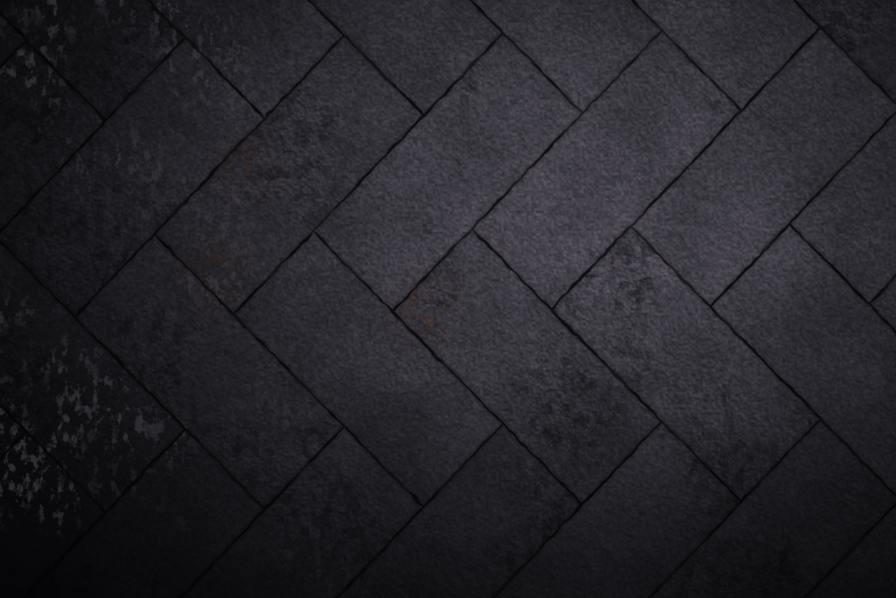
Give the GLSL for this texture, as a WebGL 2 fragment shader.

```glsl
#version 300 es
precision highp float;
// Dark stone pavers in a diagonal herringbone, worn and lit by a soft pool of light.

uniform vec2 u_resolution;
out vec4 fragColor;

// Layout, in units of the canvas height
const float HALF_STEP = 0.1328;             // half the horizontal repeat
const float ROW = 0.3176;                   // rise of one row of pavers
const vec2 ANCHOR = vec2(0.789, 0.549);     // one peak of the middle zigzag
const float STRETCH = 1.03;                 // vertical stretch of the pattern
const float TILT = 0.016;
const float JOINT = 0.0019;                 // half width of a joint
const float BEVEL = 0.009;

// Colours and light
const vec3 STONE = vec3(0.270, 0.259, 0.291);
const vec3 GAP = vec3(0.045, 0.043, 0.052);
const vec3 CHALK = vec3(0.33, 0.33, 0.36);
const vec3 RUST = vec3(0.33, 0.235, 0.19);
const vec3 FLOOR_TINT = vec3(0.008, 0.008, 0.014);
const vec2 LIGHT_POS = vec2(0.94, 0.66);
const vec2 LIGHT_SIZE = vec2(0.95, 0.70);
const float LIGHT_FALLOFF = 1.6;
const vec2 RELIEF_STEP = vec2(0.0014, 0.0026);
const float RELIEF_GAIN = 0.95;
const float GRIT = 0.42;
const vec2 RUST_SPOTS[3] = vec2[3](vec2(0.36, 0.54), vec2(0.713, 0.483), vec2(0.42, 0.72));

float hash(vec2 p) {
  vec3 q = fract(p.xyx * 0.1031);
  q += dot(q, q.yzx + 33.33);
  return fract((q.x + q.y) * q.z);
}

float noise(vec2 p) {
  vec2 i = floor(p), f = fract(p);
  f = f * f * (3.0 - 2.0 * f);
  return mix(mix(hash(i), hash(i + vec2(1, 0)), f.x),
             mix(hash(i + vec2(0, 1)), hash(i + vec2(1, 1)), f.x), f.y);
}

float fbm(vec2 p) {
  float sum = 0.0, amp = 0.5;
  for (int i = 0; i < 4; i++) {
    sum += amp * noise(p);
    p = mat2(1.6, 1.2, -1.2, 1.6) * p + 7.3;
    amp *= 0.5;
  }
  return sum / 0.9375;
}

// Stone height: broad dents, flakes and fine grit
float relief(vec2 p) {
  return 0.6 * fbm(p * 26.0) + 0.16 * noise(p * 120.0) + 0.24 * noise(p * 235.0);
}

float zigzag(float x) {
  return abs(mod(x, 2.0 * HALF_STEP) - HALF_STEP) - 0.5 * HALF_STEP;
}

// Returns the distance to the nearest paver edge (x) and the paver's id (yz)
vec3 herringbone(vec2 q) {
  float row = floor(q.y / ROW + 0.5);
  float shift = mod(row, 2.0) * ROW;
  if (q.y < row * ROW + zigzag(q.x - shift)) row -= 1.0;

  // Odd rows lean the other way
  float odd = mod(row, 2.0);
  vec2 c = vec2((q.x - odd * ROW) * (1.0 - 2.0 * odd), q.y - row * ROW);
  float column = floor((c.x - c.y + 0.5 * HALF_STEP) / (2.0 * HALF_STEP));
  c.x -= column * 2.0 * HALF_STEP;

  vec2 local = vec2(c.x - c.y + 0.5 * HALF_STEP, c.x + c.y - 0.5 * HALF_STEP) * sqrt(0.5);
  vec2 size = sqrt(2.0) * vec2(HALF_STEP, ROW);
  vec2 edge = min(local, size - local);
  return vec3(min(edge.x, edge.y), column, row);
}

void main() {
  vec2 p = gl_FragCoord.xy / u_resolution.y;
  float pixel = 1.0 / u_resolution.y;

  // Pavers with slightly ragged edges
  vec2 q = p - ANCHOR;
  q.y = (q.y - TILT * q.x) / STRETCH;
  q += 0.0030 * (vec2(noise(p * 70.0), noise(p * 70.0 + 41.0)) - 0.5);
  vec3 paver = herringbone(q);
  float tone = hash(paver.yz + 53.0);
  vec2 s = p + 3.0 * vec2(tone, hash(paver.yz + 91.0));
  float grain = noise(s * 240.0);

  // Lit relief, rougher in flaked patches
  float flaked = smoothstep(0.45, 0.72, fbm(s * 5.0));
  float slope = relief(s) - relief(s + RELIEF_STEP);
  vec3 color = STONE * (0.90 + 0.20 * tone) * (0.78 + 0.44 * fbm(s * 9.0));
  color *= max(0.25, 1.0 + RELIEF_GAIN * (1.0 + 0.6 * flaked) * slope);
  color *= 1.0 + GRIT * (0.7 * grain + 0.3 * noise(s * 130.0) - 0.5);

  // Grainy pits and thin creases in the flaked patches
  float pits = smoothstep(0.50, 0.66, fbm(s * vec2(70.0, 52.0)) + 0.12 * (grain - 0.5));
  float crease = smoothstep(0.035, 0.0, abs(fbm(s * vec2(19.0, 25.0)) - 0.5));
  color *= 1.0 - flaked * (0.26 * pits + 0.22 * crease);

  // Rust stains, broken up by the grit
  for (int i = 0; i < 3; i++) {
    float stain = smoothstep(0.085, 0.0, distance(p, RUST_SPOTS[i]));
    float speckle = smoothstep(0.38, 0.66, fbm(p * 75.0));
    color = mix(color, RUST * (0.7 + 0.5 * grain), 0.55 * stain * speckle);
  }

  // Soft bevel, and a joint partly filled with dust
  float width = JOINT * (0.5 + 1.0 * noise(p * 65.0));
  float depth = 0.68 + 0.32 * smoothstep(0.25, 0.6, noise(p * 24.0 + 5.0));
  color *= mix(0.82, 1.0, smoothstep(0.0, BEVEL, paver.x));
  float solid = smoothstep(width - pixel, width + pixel, paver.x);
  color = mix(color, GAP, (1.0 - solid) * depth);

  // Pool of light, then chalky scuffs toward the left
  vec2 d = (p - LIGHT_POS) / LIGHT_SIZE;
  color = color * exp(-LIGHT_FALLOFF * dot(d, d)) + FLOOR_TINT;
  float worn = smoothstep(0.7, 0.1, p.x) * smoothstep(0.44, 0.68, fbm(p * 5.5 + 17.0));
  float scuff = smoothstep(0.52, 0.76, fbm(s * vec2(100.0, 62.0)) + 0.16 * (grain - 0.5));
  color = mix(color, CHALK, 0.45 * worn * scuff * solid);

  fragColor = vec4(color, 1.0);
}
```
